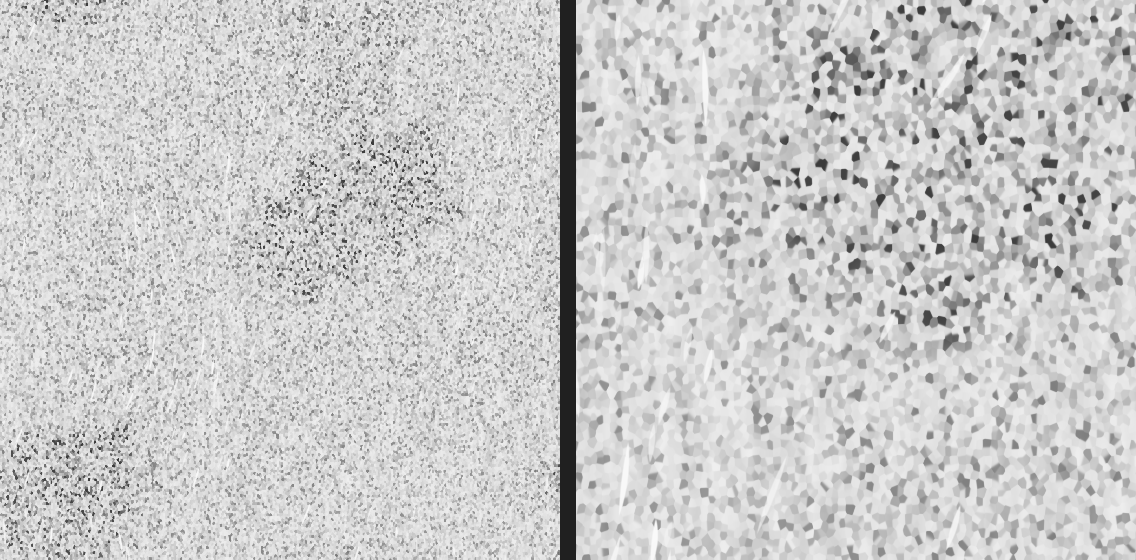
Left, the full canvas; right, a detail of the centre.
Give the GLSL for this texture, as a Shadertoy shader.

```glsl
// Pale speckled stone: fine grey grains with a faint upright fibre,
// two coarse dark patches and clusters of thin, bright leaning slivers.
// Grains are soft Voronoi cells; slivers are tapered strokes on a grid.

const float BASE_TONE = 0.912;              // lightest grain
const float DARKEST_TONE = 0.23;
const float SLIVER_TONE = 0.975;
const vec2 GRAIN_CELLS = vec2(255.0, 205.0); // grains across the canvas
const float GRAIN_SHARPNESS = 13.0;
const float GRAIN_SKEW = 1.2;               // longer dark tail when higher
const float PLAIN_CONTRAST = 0.087;
const float PATCH_CONTRAST = 0.165;
const vec2 FIBRE_CELLS = vec2(190.0, 28.0);
const float FIBRE_STRENGTH = 0.055;
const float SLIVER_CELLS = 22.0;
const float SLIVER_WIDTH = 0.0018;          // half width at the middle
const int SLIVER_LAYERS = 2;

vec2 hash2(vec2 p) {
    vec3 q = fract(p.xyx * vec3(0.1031, 0.1030, 0.0973));
    q += dot(q, q.yzx + 33.33);
    return fract((q.xx + q.yz) * q.zy);
}

float valueNoise(vec2 p) {
    vec2 cell = floor(p), f = fract(p);
    f = f * f * (3.0 - 2.0 * f);
    float low = mix(hash2(cell).x, hash2(cell + vec2(1, 0)).x, f.x);
    float high = mix(hash2(cell + vec2(0, 1)).x, hash2(cell + vec2(1, 1)).x, f.x);
    return mix(low, high, f.y);
}

// Darkness of the irregular grains: mostly light, with few very dark ones
float grainDarkness(vec2 uv) {
    vec2 p = uv * GRAIN_CELLS + 40.0;
    vec2 cell = floor(p);
    float sum = 0.0, total = 0.0;
    for (int y = -1; y <= 1; y++)
    for (int x = -1; x <= 1; x++) {
        vec2 id = cell + vec2(x, y);
        vec2 away = id + 0.1 + 0.8 * hash2(id) - p;
        float weight = exp(-GRAIN_SHARPNESS * dot(away, away));
        float depth = min(-log(1.0 - 0.999 * hash2(id + 517.3).y), 3.3);
        sum += weight * pow(depth, GRAIN_SKEW);
        total += weight;
    }
    return sum / total;
}

// Soft ellipse that wraps round the canvas edges
float patchMask(vec2 uv, vec2 centre, vec2 radii, float angle) {
    vec2 d = fract(uv - centre + 0.5) - 0.5;
    float c = cos(angle), s = sin(angle);
    d = vec2(c * d.x + s * d.y, c * d.y - s * d.x) / radii;
    return 1.0 - smoothstep(0.78, 1.14, length(d));
}

float coarsePatches(vec2 uv) {
    vec2 warp = vec2(valueNoise(uv * 13.0), valueNoise(uv * 13.0 + 70.0)) - 0.5;
    warp += 0.5 * vec2(valueNoise(uv * 45.0), valueNoise(uv * 45.0 + 90.0)) - 0.25;
    vec2 p = uv + 0.06 * warp;
    float slanted = patchMask(p, vec2(0.64, 0.63), vec2(0.205, 0.135), 0.65);
    float corner = patchMask(p, vec2(0.12, 0.11), vec2(0.15, 0.15), 0.0);
    float faint = patchMask(p, vec2(0.63, 0.90), vec2(0.12, 0.12), 0.0);
    return max(max(slanted, corner), 0.3 * faint);
}

// Coverage of the bright slivers, clustered by slow noise
float slivers(vec2 uv, float pixel) {
    float cover = 0.0;
    for (int layer = 0; layer < SLIVER_LAYERS; layer++) {
        float seed = 61.0 * float(layer) + 7.0;
        vec2 cell = floor(uv * SLIVER_CELLS);
        for (int y = -1; y <= 1; y++)
        for (int x = -1; x <= 1; x++) {
            vec2 id = cell + vec2(x, y);
            vec2 centre = (id + hash2(id + seed)) / SLIVER_CELLS;
            vec2 shape = hash2(id + seed + 211.0);
            vec2 chance = hash2(id + seed + 433.0);
            float cluster = smoothstep(0.38, 0.75, valueNoise(centre * 6.0 + 15.0));
            float present = step(chance.x, 0.05 + 0.65 * cluster);
            float lean = mix(-0.25, 0.60, valueNoise(centre * 3.5 + 31.0));
            lean += 0.35 * (shape.x - 0.5);
            float halfLength = mix(0.008, 0.026, shape.y * shape.y);
            vec2 d = uv - centre;
            float along = (d.x * sin(lean) + d.y * cos(lean)) / halfLength;
            float across = d.x * cos(lean) - d.y * sin(lean);
            across += 0.0015 * (chance.y - 0.5) * along * along;
            float taper = SLIVER_WIDTH * (1.0 - along * along);
            float edge = 0.5 * pixel + 0.0003;
            float stroke = smoothstep(-edge, edge, taper - abs(across));
            stroke *= 1.0 - smoothstep(0.85, 1.05, abs(along));
            cover = max(cover, present * stroke * mix(0.35, 1.0, chance.y));
        }
    }
    return cover;
}

void mainImage(out vec4 fragColor, in vec2 fragCoord) {
    float pixel = 1.0 / min(iResolution.x, iResolution.y);
    vec2 uv = fragCoord * pixel;

    // Grains, stronger inside the patches
    float coarse = coarsePatches(uv);
    float contrast = mix(PLAIN_CONTRAST, PATCH_CONTRAST, coarse);
    contrast *= 0.88 + 0.24 * valueNoise(uv * 5.0 + 8.0);
    float tone = BASE_TONE - contrast * grainDarkness(uv);

    // Upright fibre, faded where the patches are
    float fibre = valueNoise(uv * FIBRE_CELLS) - 0.5;
    tone += FIBRE_STRENGTH * fibre * (1.0 - 0.6 * coarse);

    tone = clamp(tone, DARKEST_TONE, 0.95);
    tone = mix(tone, SLIVER_TONE, slivers(uv, pixel));
    fragColor = vec4(vec3(tone), 1.0);
}
```
